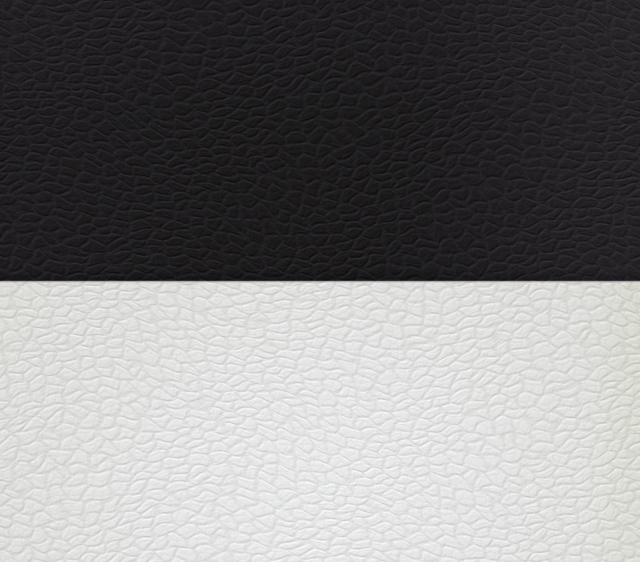
Give the GLSL for this texture, as a Shadertoy shader.

```glsl
// Two panels of grained leather, black above white, meeting at a level seam.

vec2 hash2(vec2 cell) {
    vec2 s = vec2(dot(cell, vec2(127.1, 311.7)), dot(cell, vec2(269.5, 183.3)));
    return fract(sin(s) * 43758.5);
}

// Cellular noise: zero on the borders between cells, rising inside them
float cellular(vec2 p) {
    vec2 id = floor(p), f = fract(p);
    float nearest = 8.0, second = 8.0;
    for (int y = -1; y <= 1; y++) {
        for (int x = -1; x <= 1; x++) {
            vec2 o = vec2(x, y);
            float d = length(o + 0.1 + 0.8 * hash2(id + o) - f);
            second = min(second, max(nearest, d));
            nearest = min(nearest, d);
        }
    }
    return second - nearest;
}

// Layered sines bend the rows of pebbles
vec2 bend(vec2 p) {
    p.y += 0.022 * sin(p.x * 6.5 + p.y * 4.0 + 2.0) + 0.009 * sin(p.x * 17.0 - p.y * 13.0);
    p.x += 0.014 * sin(p.y * 15.0 + p.x * 5.0);
    p += 0.0022 * sin(p.yx * vec2(190.0, 130.0) + p * 70.0);
    return p;
}

// Leather height: broad pebbles, small wrinkles and fine pores
float relief(vec2 p) {
    vec2 q = bend(p);
    float pebbles = smoothstep(0.0, 0.38, cellular(q * vec2(31.0, 54.0)));
    float wrinkles = smoothstep(0.0, 0.4, cellular(q * vec2(58.0, 84.0) + 17.0));
    float pores = cellular(q * vec2(170.0, 210.0) + 5.0);
    return 0.68 * pebbles + 0.25 * wrinkles + 0.12 * pores;
}

void mainImage(out vec4 fragColor, in vec2 fragCoord) {
    vec2 p = fragCoord / iResolution.y;
    vec2 uv = fragCoord / iResolution.xy;
    float pixel = 1.0 / iResolution.y;

    // Light falls from the upper left
    float height = relief(p);
    float slope = height - relief(p + vec2(-0.0014, 0.0028));
    float crease = 1.0 - height;

    // Black panel: cool glints on the ridges, paler toward the right
    float sheen = 0.035 * smoothstep(0.55, 1.0, uv.x) + 0.012 * smoothstep(0.4, 0.0, uv.x);
    sheen += 0.012 * smoothstep(0.75, 1.0, uv.y);
    vec3 black = vec3(0.113, 0.107, 0.113) + sheen * vec3(0.9, 0.85, 1.05);
    black += slope * vec3(0.075, 0.077, 0.088) + (crease - 0.4) * vec3(0.018, 0.019, 0.027);
    black *= 1.0 - 0.2 * smoothstep(0.025, 0.0, uv.y - 0.5);

    // White panel: soft warm creases, brightest low in the middle
    float glow = smoothstep(0.75, 0.0, length((uv - vec2(0.5, 0.12)) * vec2(1.0, 1.1)));
    vec3 white = mix(vec3(0.852, 0.852, 0.838), vec3(0.9, 0.902, 0.905), glow);
    white += slope * vec3(0.078, 0.078, 0.082) - (crease - 0.35) * vec3(0.038, 0.038, 0.044);
    white -= vec3(0.015, 0.012, 0.035) * smoothstep(0.9, 1.0, uv.x);

    // Seam with a thin mauve shadow on the white edge
    white = mix(white, vec3(0.66, 0.62, 0.64), 0.6 * smoothstep(0.005, 0.0, 0.5 - uv.y));
    float top = smoothstep(-pixel, pixel, uv.y - 0.5);
    fragColor = vec4(clamp(mix(white, black, top), 0.0, 1.0), 1.0);
}
```
